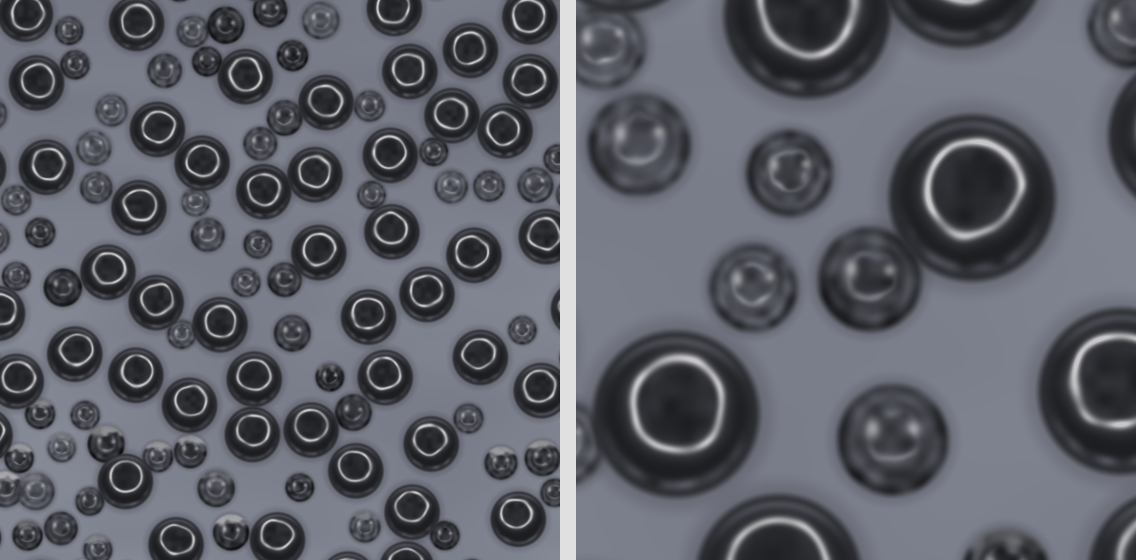
Left: the whole. Right: its middle third, enlarged.
A three.js fragment shader for this texture:

```glsl
// Dark glassy beads of two sizes scattered over a soft blue-grey ground.
// Large beads are random seeds thinned by priority so they touch but rarely overlap;
// small beads sit on a jittered brick grid wherever no large bead is in the way.
varying vec2 vUv;

const float BIG_CELLS = 10.0;
const float BIG_RADIUS = 0.0495;
const float SMALL_CELLS = 13.0;

vec3 hash3(vec2 p) {
  vec3 q = fract(p.xyx * vec3(0.1031, 0.1030, 0.0973));
  q += dot(q, q.yxz + 33.33);
  return fract((q.xxy + q.yzz) * q.zyx);
}

float noise(vec2 p) {
  vec2 i = floor(p), f = fract(p);
  f = f * f * (3.0 - 2.0 * f);
  return mix(mix(hash3(i).x, hash3(i + vec2(1, 0)).x, f.x),
             mix(hash3(i + vec2(0, 1)).x, hash3(i + vec2(1, 1)).x, f.x), f.y);
}

// Soft bump around zero
float band(float x, float width) {
  x /= width;
  return exp(-x * x);
}

// Large bead candidate: centre in xy, priority in z
vec3 bigSeed(vec2 cell) {
  vec3 h = hash3(cell + 57.0);
  return vec3((cell + h.xy) / BIG_CELLS, h.z);
}

// A candidate survives if no close neighbour has a higher priority
bool bigSurvives(vec2 cell, vec3 seed) {
  for (int j = -1; j <= 1; j++)
    for (int i = -1; i <= 1; i++) {
      vec3 other = bigSeed(cell + vec2(i, j));
      if (other.z > seed.z && distance(other.xy, seed.xy) < 0.096) return false;
    }
  return true;
}

bool blockedByBig(vec2 centre, float radius) {
  vec2 home = floor(centre * BIG_CELLS);
  for (int j = -1; j <= 1; j++)
    for (int i = -1; i <= 1; i++) {
      vec2 cell = home + vec2(i, j);
      vec3 seed = bigSeed(cell);
      if (distance(seed.xy, centre) < BIG_RADIUS + 0.75 * radius && bigSurvives(cell, seed)) return true;
    }
  return false;
}

vec3 ground(vec2 uv) {
  float tone = 0.72 - 0.5 * uv.y + 0.75 * (noise(uv * vec2(2.5, 4.0) + 3.0) - 0.5);
  tone += 0.2 * (noise(uv * vec2(9.0, 22.0)) - 0.5);
  return mix(vec3(0.445, 0.455, 0.505), vec3(0.55, 0.57, 0.62), clamp(tone, 0.0, 1.0));
}

// Grey level to cool bead tint, with neutral highlights
vec3 glass(float grey, float light) {
  return mix(grey * vec3(0.97, 0.99, 1.09), vec3(0.78, 0.78, 0.79), clamp(light, 0.0, 1.0));
}

// Large bead: near-black body, wobbly lit ring, faint arc at the lower edge
vec3 bigBead(vec2 q, vec2 centre, float seed) {
  float d = length(q);
  vec2 offset = seed * 40.0 + centre * 30.0;
  vec2 p = q - vec2(0.16 * (0.5 - centre.x), 0.2 - 0.15 * centre.y);
  float r = length(p * vec2(1.0, 1.0 + 0.1 * (1.0 - centre.y))) + 0.1 * (noise(p * 2.5 + offset) - 0.5);
  float ring = band(r - 0.57, 0.055) * (0.45 + 0.75 * noise(p * 4.0 + offset + 9.0));
  float grey = 0.115 + 0.08 * smoothstep(0.58, 0.4, r) * noise(p * 5.0 + offset);
  grey += 0.09 * band(r - 0.6, 0.14) + 0.07 * smoothstep(0.75, 1.0, d);
  grey += 0.2 * band(d - 0.85, 0.07) * smoothstep(0.0, -0.9, q.y) * noise(q * 5.0 + offset);
  grey += 0.12 * band(d - 0.88, 0.06) * smoothstep(0.3, 0.9, q.y);
  return glass(grey, ring);
}

// Small bead: mottled grey body, faint ring, glints and a pale cap low in the frame
vec3 smallBead(vec2 q, vec2 centre, float seed) {
  float d = length(q);
  vec2 offset = seed * 60.0 + centre * 50.0;
  float grain = noise(q * 3.5 + offset);
  float grey = mix(0.16, 0.32, seed) + 0.16 * (grain - 0.5);
  float r = length(q - vec2(0.0, 0.08)) + 0.15 * (grain - 0.5);
  grey += 0.16 * band(r - 0.45, 0.09) * noise(q * 4.0 + offset + 5.0);
  grey += 0.1 * band(d - 0.76, 0.1) * noise(q * 3.0 + offset + 8.0);
  grey -= 0.07 * smoothstep(0.7, 0.98, d) * smoothstep(0.8, -0.3, q.y);
  float light = 0.65 * band(length((q - vec2(-0.36, 0.2)) * vec2(1.0, 0.7)), 0.13);
  light += 0.55 * band(length(q - vec2(0.38, 0.12 + 0.2 * seed)), 0.12);
  light += 0.35 * band(r - 0.48, 0.07) * smoothstep(0.1, -0.4, q.y) * grain;
  float cap = smoothstep(0.35, 0.75, q.y + 0.3 * (grain - 0.5)) * smoothstep(0.5, 0.1, centre.y);
  return glass(grey, light + 0.75 * cap * smoothstep(0.2, 0.8, fract(seed * 7.3)));
}

// Lay a bead over the colour, with a slight contact shadow
vec3 layBead(vec3 below, vec3 bead, float d, float radius) {
  below *= 1.0 - 0.13 * smoothstep(1.3, 1.0, d);
  return mix(bead, below, smoothstep(-0.003, 0.003, (d - 1.0) * radius));
}

void main() {
  vec3 color = ground(vUv);

  // Small beads
  float row = floor(vUv.y * SMALL_CELLS);
  for (int j = -1; j <= 1; j++)
    for (int i = -1; i <= 1; i++) {
      float y = row + float(j);
      float shift = 0.5 * mod(y, 2.0);
      vec2 cell = vec2(floor(vUv.x * SMALL_CELLS - shift) + float(i), y);
      vec3 h = hash3(cell + 131.0);
      vec2 centre = (cell + vec2(shift, 0.0) + 0.5 + 0.54 * (h.xy - 0.5)) / SMALL_CELLS;
      float radius = mix(0.0255, 0.0345, h.z * h.z);
      vec2 q = (vUv - centre) / radius;
      float d = length(q);
      if (d < 1.3 && !blockedByBig(centre, radius))
        color = layBead(color, smallBead(q, centre, fract(h.x * 5.0 + h.z)), d, radius);
    }

  // Large beads
  vec2 home = floor(vUv * BIG_CELLS);
  for (int j = -1; j <= 1; j++)
    for (int i = -1; i <= 1; i++) {
      vec2 cell = home + vec2(i, j);
      vec3 seed = bigSeed(cell);
      vec2 q = (vUv - seed.xy) / BIG_RADIUS;
      float d = length(q);
      if (d < 1.3 && bigSurvives(cell, seed))
        color = layBead(color, bigBead(q, seed.xy, seed.z), d, BIG_RADIUS);
    }

  gl_FragColor = vec4(color, 1.0);
}
```
